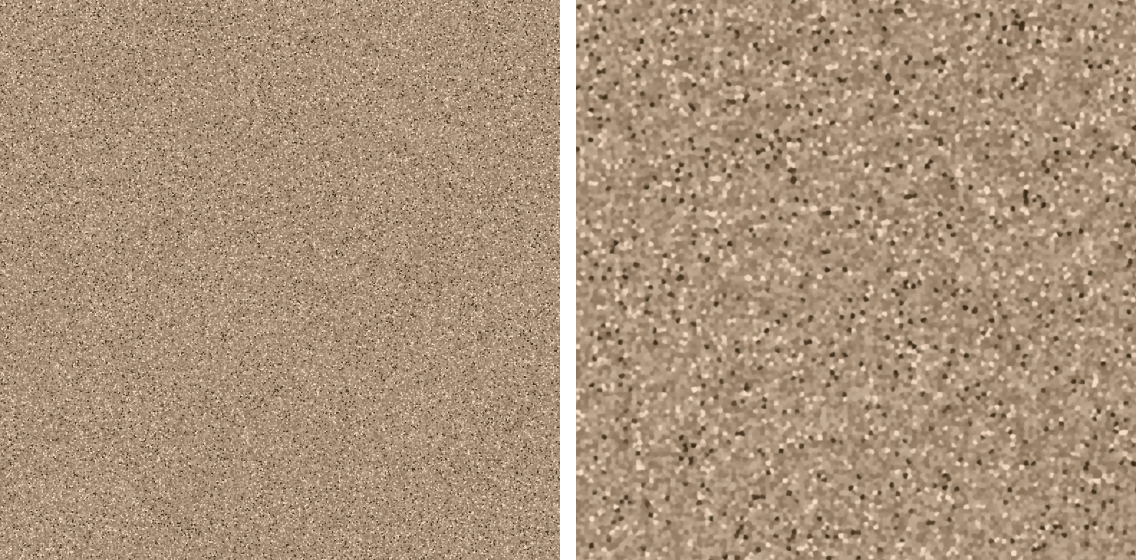
Left: the whole. Right: its middle third, enlarged.
A Shadertoy shader for this texture:

```glsl
vec3 hash3(vec2 p) {
    vec3 q = fract(p.xyx * vec3(0.1031, 0.1030, 0.0973));
    q += dot(q, q.yxz + 33.33);
    return fract((q.xxy + q.yzz) * q.zyx);
}

// Body grains vary gently; a few are dark or pale specks
vec3 grainColor(float pick, float shade) {
    vec3 sand = mix(vec3(0.53, 0.44, 0.34), vec3(0.775, 0.685, 0.59), shade);
    vec3 darkSpeck = mix(vec3(0.20, 0.14, 0.07), vec3(0.38, 0.29, 0.19), shade);
    vec3 paleSpeck = mix(vec3(0.86, 0.76, 0.67), vec3(0.98, 0.88, 0.79), shade);
    if (pick < 0.045) return darkSpeck;
    return pick > 0.922 ? paleSpeck : sand;
}

// Cellular grains whose wide soft weights blur the borders
vec3 sandGrains(vec2 p) {
    vec2 cell = floor(p);
    vec3 sum = vec3(0.0);
    float total = 0.0;
    for (int y = -1; y <= 1; y++) {
        for (int x = -1; x <= 1; x++) {
            vec2 id = cell + vec2(x, y);
            vec3 place = hash3(id + 17.0);
            vec2 offset = id + 0.15 + 0.7 * place.xy - p;
            float weight = exp(-5.0 * dot(offset, offset));
            sum += weight * grainColor(place.z, hash3(id + 431.0).x);
            total += weight;
        }
    }
    return sum / total;
}

// Faint broad unevenness
float broadTone(vec2 uv) {
    float tone = sin(uv.x * 9.0 + 2.0 * sin(uv.y * 7.0 + 1.0));
    tone += sin(uv.y * 13.0 - uv.x * 5.0 + 1.5 * sin(uv.x * 11.0));
    tone += sin(uv.x * 23.0 + uv.y * 19.0 + 2.0 * sin(uv.y * 17.0));
    return tone * 0.003;
}

void mainImage(out vec4 fragColor, in vec2 fragCoord) {
    vec2 uv = fragCoord / iResolution.y;
    vec3 color = sandGrains(uv * 390.0) + broadTone(uv) + 0.004;
    fragColor = vec4(clamp(color, 0.0, 1.0), 1.0);
}
```
